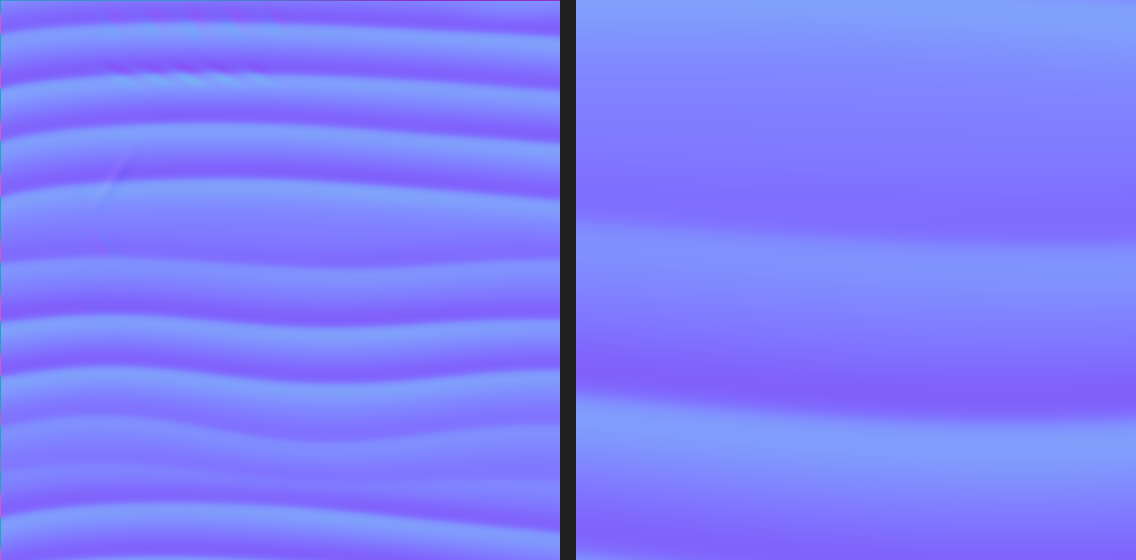
Left: the whole. Right: its middle third, enlarged.
This texture map is drawn by a three.js fragment shader. Its source:

```glsl
// Tangent-space normal map of soft horizontal folds, about ten down the canvas.
// Each fold adds a slope profile around a bowed crease line; small diagonal
// puckers and a thin border are added before the slope becomes a normal colour.
varying vec2 vUv;

const float FIRST_CREASE = 0.065;   // distance of crease 0 from the top edge
const float SPACING = 0.0956;
const float FOLD_WIDTH = 0.0156;    // crease to steepest slope
const float FOLD_SLOPE = 0.125;
const float BULGE = 0.033;          // downward shift of the middle folds
const float SWAY = 0.014;
const float TILT = 0.026;
const float WOBBLE = 0.004;
const float PUCKER_SLOPE = 0.17;
const float BORDER = 0.0013;
const vec3 BORDER_TEAL = vec3(0.20, 0.58, 0.78);
const vec3 BORDER_PLUM = vec3(0.58, 0.14, 0.74);
const vec3 BORDER_PINK = vec3(0.72, 0.40, 0.88);

float hash(vec2 c) {
  return fract(sin(dot(c, vec2(127.1, 311.7))) * 4375.85);
}

float noise(vec2 p) {
  vec2 c = floor(p), f = fract(p);
  f = f * f * (3.0 - 2.0 * f);
  return mix(mix(hash(c), hash(c + vec2(1.0, 0.0)), f.x),
             mix(hash(c + vec2(0.0, 1.0)), hash(c + 1.0), f.x), f.y);
}

float bell(float t) { return exp(-t * t); }

// Height of crease i below the top edge at position x
float creaseLine(float i, float x) {
  float t = (i - 5.8) / 2.3;
  float swaying = smoothstep(3.0, 4.0, i) * (1.0 - smoothstep(7.5, 9.0, i));
  float arch = -min(0.026 + 0.005 * i, 0.036) * sin(3.14159 * pow(x, 0.7));
  float sway = -sin(7.854 * x) * (1.0 - 0.5 * x) * SWAY * (1.0 + bell(i - 7.0));
  return FIRST_CREASE + SPACING * i + BULGE * bell(t * t)
       + mix(arch, sway, swaying)
       + TILT * x * smoothstep(6.0, 9.0, i)
       + WOBBLE * (noise(vec2(x * 4.0, i * 7.0)) - 0.5);
}

// Folds fade near the two shallow areas, and vary a little along their length
float foldStrength(float i, float x) {
  float depth = 1.0 - 0.4 * bell((i - 4.0) / 0.6) - 0.85 * bell((i - 7.6) / 0.9);
  return depth * (0.88 + 0.24 * noise(vec2(x * 3.0 + 5.0, i * 3.0)));
}

// Steep across the crease, easing out on both sides
float foldProfile(float d) {
  float t = d / FOLD_WIDTH;
  return t * exp(1.0 - abs(t));
}

// Slope of a short ridge centred on c and running along dir
vec2 pucker(vec2 p, vec2 c, vec2 dir, vec2 size) {
  dir = normalize(dir);
  vec2 across = vec2(-dir.y, dir.x);
  float u = dot(p - c, dir) / size.x;
  float v = dot(p - c, across) / size.y;
  return across * v * bell(u) * bell(v);
}

void main() {
  vec2 p = vec2(vUv.x, 1.0 - vUv.y);
  vec2 slope = vec2(0.0);

  // Horizontal folds
  for (int k = -1; k <= 10; k++) {
    float i = float(k);
    slope.y += FOLD_SLOPE * foldStrength(i, p.x)
             * foldProfile(p.y - creaseLine(i, p.x));
  }

  // Two rows of puckers near the top
  for (int k = 0; k < 5; k++) {
    float i = float(k);
    float vary = 0.6 + 0.8 * hash(vec2(i, 3.0));
    vec2 upper = vec2(0.20 + 0.073 * i, 0.035 + 0.008 * vary);
    vec2 lower = vec2(0.215 + 0.062 * i, 0.128 + 0.006 * vary);
    slope += 0.7 * PUCKER_SLOPE * vary
           * pucker(p, upper, vec2(0.6, 0.8), vec2(0.032, 0.014));
    slope += PUCKER_SLOPE * vary
           * pucker(p, lower, vec2(0.9, 0.38), vec2(0.035, 0.011));
  }

  // Faint creases stepping down the left side
  for (int k = 0; k < 3; k++) {
    float i = float(k);
    vec2 c = vec2(0.205 - 0.02 * i, 0.32 + 0.12 * i);
    vec2 dir = vec2(k == 0 ? -0.6 : 0.5, 0.9);
    slope -= PUCKER_SLOPE * (0.55 - 0.17 * i)
           * pucker(p, c, dir, vec2(0.05 - 0.013 * i, 0.011));
  }

  // Shallow swell in the upper right corner
  slope.y += 0.05 * bell((p.x - 0.91) / 0.08) * bell((p.y - 0.02) / 0.025);

  // Slope to normal colour
  vec2 n = 2.0 * slope;
  vec3 color = vec3(0.5 + slope, 0.5 + 0.5 * sqrt(max(0.0, 1.0 - dot(n, n))));

  // Thin border on the left and top edges
  vec3 leftColor = mix(BORDER_TEAL, BORDER_PINK, smoothstep(0.02, -0.08, slope.y));
  vec3 topColor = mix(BORDER_TEAL, BORDER_PLUM, smoothstep(0.3, 0.8, p.x));
  color = mix(color, leftColor, 1.0 - smoothstep(0.5 * BORDER, 1.5 * BORDER, p.x));
  color = mix(color, topColor, 1.0 - smoothstep(0.5 * BORDER, 1.5 * BORDER, p.y));

  gl_FragColor = vec4(color, 1.0);
}
```
